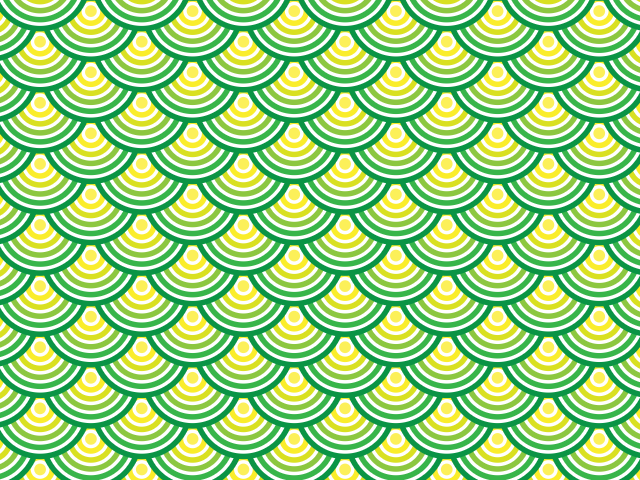
Reproduce this pattern procedurally as a WebGL 1 fragment shader.

```glsl
precision highp float;

// Overlapping fish-scale fans: staggered rows of concentric-ring discs,
// where each row covers the one below it. Rows are painted bottom to top,
// and every disc is built from nested filled circles, outermost first.

uniform vec2 u_resolution;

// Lengths in canvas heights
const float PITCH = 0.2118;                 // spacing of discs along a row
const float ROW_STEP = 0.06366;             // spacing between rows
const float RADIUS = 0.5 * PITCH;           // neighbours in a row just touch
const vec2 ANCHOR = vec2(0.0835, 0.9132);   // centre of one disc, row zero

// Lengths in disc radii
const float RING_STEP = 0.177;              // one coloured ring plus its gap
const float GAP = 0.069;                    // white gap between rings

const vec3 WHITE = vec3(1.0);
const vec3 DARK_GREEN = vec3(0.04, 0.58, 0.27);
const vec3 GREEN = vec3(0.22, 0.71, 0.29);
const vec3 LIGHT_GREEN = vec3(0.55, 0.78, 0.25);
const vec3 YELLOW_GREEN = vec3(0.85, 0.88, 0.13);
const vec3 YELLOW = vec3(0.98, 0.93, 0.17);
const vec3 PALE_YELLOW = vec3(0.99, 0.94, 0.35);

// Ring colour, counted inward from the rim; the last one is the centre dot
vec3 ringColor(float index) {
  if (index < 0.5) return DARK_GREEN;
  if (index < 1.5) return GREEN;
  if (index < 2.5) return LIGHT_GREEN;
  if (index < 3.5) return YELLOW_GREEN;
  if (index < 4.5) return YELLOW;
  return PALE_YELLOW;
}

// Smooth coverage of a filled circle at distance d from its centre
float circle(float d, float radius, float pixel) {
  return clamp((radius - d) / pixel + 0.5, 0.0, 1.0);
}

// Nested rings, with d in disc radii
vec3 scaleColor(float d, float pixel) {
  vec3 color = ringColor(0.0);
  for (int i = 1; i <= 5; i++) {
    float index = float(i);
    float outer = 1.0 - index * RING_STEP;
    color = mix(color, WHITE, circle(d, outer + GAP, pixel));
    color = mix(color, ringColor(index), circle(d, outer, pixel));
  }
  return color;
}

void main() {
  vec2 p = gl_FragCoord.xy / u_resolution.y - ANCHOR;
  float pixel = 1.0 / (u_resolution.y * RADIUS);
  float baseRow = floor(p.y / ROW_STEP);

  // Only these four rows can reach the current point
  vec3 color = WHITE;
  for (int i = -1; i <= 2; i++) {
    float row = baseRow + float(i);
    float stagger = 0.5 * mod(row, 2.0);
    float x = (fract(p.x / PITCH - stagger + 0.5) - 0.5) * PITCH;
    float d = length(vec2(x, p.y - row * ROW_STEP)) / RADIUS;
    color = mix(color, scaleColor(d, pixel), circle(d, 1.0, pixel));
  }

  gl_FragColor = vec4(color, 1.0);
}
```
